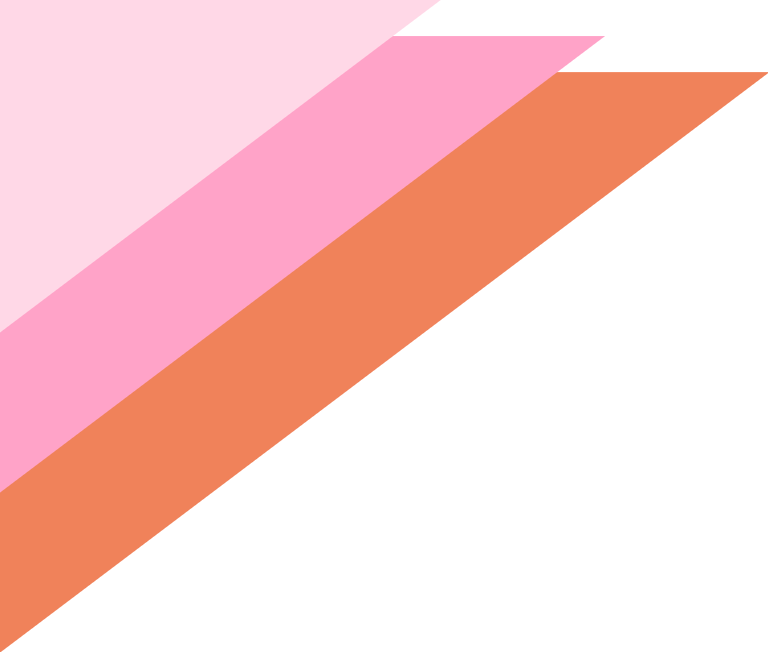
This background is drawn by a WebGL 2 fragment shader. Its source:

```glsl
#version 300 es
precision highp float;
// Three flat diagonal bands with level tops, stepping down to the right on white.
// Each band is the overlap of two half-planes, painted from the back to the front,
// with lengths in canvas heights measured down from the top left corner.

#define SLOPE 0.7545        // rise of the diagonal edges
#define FIRST_DROP 0.510    // where the front diagonal meets the left side
#define DROP_STEP 0.2455    // spacing of the diagonals on the left side
#define TOP_STEP 0.0553     // spacing of the level tops
#define WHITE vec3(1.0)
#define ORANGE vec3(0.942, 0.510, 0.353)
#define PINK vec3(1.0, 0.640, 0.784)
#define BLUSH vec3(1.0, 0.847, 0.906)

uniform vec2 u_resolution;
out vec4 fragColor;

// Smooth coverage of a half-plane; distance is negative inside
float coverage(float dist, float pixel) {
    return clamp(0.5 - dist / pixel, 0.0, 1.0);
}

// Region below a level top and above a rising diagonal
float band(vec2 p, float top, float drop, float pixel) {
    float diagonal = (p.y + SLOPE * p.x - drop) / length(vec2(SLOPE, 1.0));
    return coverage(top - p.y, pixel) * coverage(diagonal, pixel);
}

void main() {
    float pixel = 1.0 / u_resolution.y;
    vec2 p = vec2(gl_FragCoord.x, u_resolution.y - gl_FragCoord.y) * pixel;

    // Back to front: orange, pink, blush
    vec3 bandColors[3] = vec3[3](BLUSH, PINK, ORANGE);
    vec3 color = WHITE;
    for (int i = 2; i >= 0; i--) {
        float layer = float(i);
        float mask = band(p, TOP_STEP * layer, FIRST_DROP + DROP_STEP * layer, pixel);
        color = mix(color, bandColors[i], mask);
    }
    fragColor = vec4(color, 1.0);
}
```
